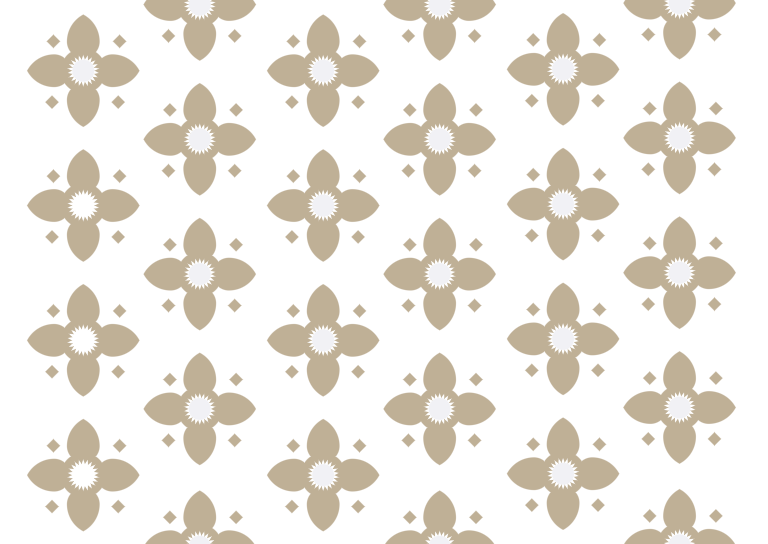
Write a Shadertoy shader that draws this pattern.

```glsl
#define PITCH vec2(0.4410, 0.2478)
#define FIRST_A vec2(0.1531, 0.8700)
#define FIRST_B vec2(0.3672, 0.9917)
#define FLOWER_RADIUS 0.1033
#define PETAL_WIDEST 0.518
#define PETAL_HALF_WIDTH 0.291
#define HUB_RADIUS 0.40
#define STAR_RADII vec2(0.195, 0.275)
#define STAR_POINTS 22.0
#define DIAMOND_SIZE 0.12
#define TAN vec3(0.75, 0.69, 0.59)
#define PALE vec3(0.945, 0.945, 0.96)

const float TAU = 6.2831853;

float coverage(float dist, float pixel) {
    return 1.0 - smoothstep(-0.75 * pixel, 0.75 * pixel, dist);
}

// Four petals: a round base that tapers along an arc to a point
float petalDistance(vec2 p) {
    p = abs(p);
    if (p.x > p.y) p = p.yx;
    float taper = 1.0 - PETAL_WIDEST;
    float arcRadius = (taper * taper + PETAL_HALF_WIDTH * PETAL_HALF_WIDTH)
                    / (2.0 * PETAL_HALF_WIDTH);
    vec2 q = p - vec2(0.0, PETAL_WIDEST);
    if (q.y < 0.0) return length(q) - PETAL_HALF_WIDTH;
    return length(q + vec2(arcRadius - PETAL_HALF_WIDTH, 0.0)) - arcRadius;
}

// Four small diamonds, set slightly to the right of the flower
float diamondDistance(vec2 p) {
    vec2 side = vec2(p.x < 0.045 ? -1.0 : 1.0, p.y < 0.0 ? -1.0 : 1.0);
    vec2 centre = side * vec2(0.589, 0.541) + vec2(0.045 + 0.0125 * side.y, -0.018);
    vec2 q = abs(p - centre);
    return (q.x + q.y - DIAMOND_SIZE) * 0.7071;
}

float starDistance(vec2 p) {
    float turn = atan(p.x, p.y) / TAU;
    float spike = abs(fract(turn * STAR_POINTS) * 2.0 - 1.0);
    return (length(p) - mix(STAR_RADII.x, STAR_RADII.y, spike)) * 0.45;
}

void drawFlower(inout vec3 colour, vec2 p, vec3 centreColour, float pixel) {
    float body = min(petalDistance(p), length(p) - HUB_RADIUS);
    colour = mix(colour, TAN, coverage(min(body, diamondDistance(p)), pixel));
    colour = mix(colour, vec3(1.0), coverage(starDistance(p), pixel));
    colour = mix(colour, centreColour, coverage(length(p) - STAR_RADII.x, pixel));
}

void mainImage(out vec4 fragColor, in vec2 fragCoord) {
    vec2 uv = fragCoord / iResolution.y;
    float pixel = 1.0 / (iResolution.y * FLOWER_RADIUS);
    vec3 colour = vec3(1.0);

    // Two interleaved lattices; rows count down from the top
    for (int i = 0; i < 2; i++) {
        bool isB = i == 1;
        vec2 first = isB ? FIRST_B : FIRST_A;
        vec2 down = vec2(1.0, -1.0);
        vec2 cell = floor((uv - first) * down / PITCH + 0.5);
        cell = clamp(cell, vec2(0.0), vec2(2.0, isB ? 4.0 : 3.0));
        vec2 centre = first + cell * PITCH * down;

        // Slight misplacement of the last column and the lowest row
        centre.y += 0.0026 * step(1.5, cell.x) - 0.0055 * step(3.5, cell.y);

        // The first column has plain white hearts below its top flower
        bool plain = !isB && cell.x < 0.5 && cell.y > 0.5;
        drawFlower(colour, (uv - centre) / FLOWER_RADIUS, plain ? vec3(1.0) : PALE, pixel);
    }
    fragColor = vec4(colour, 1.0);
}
```
